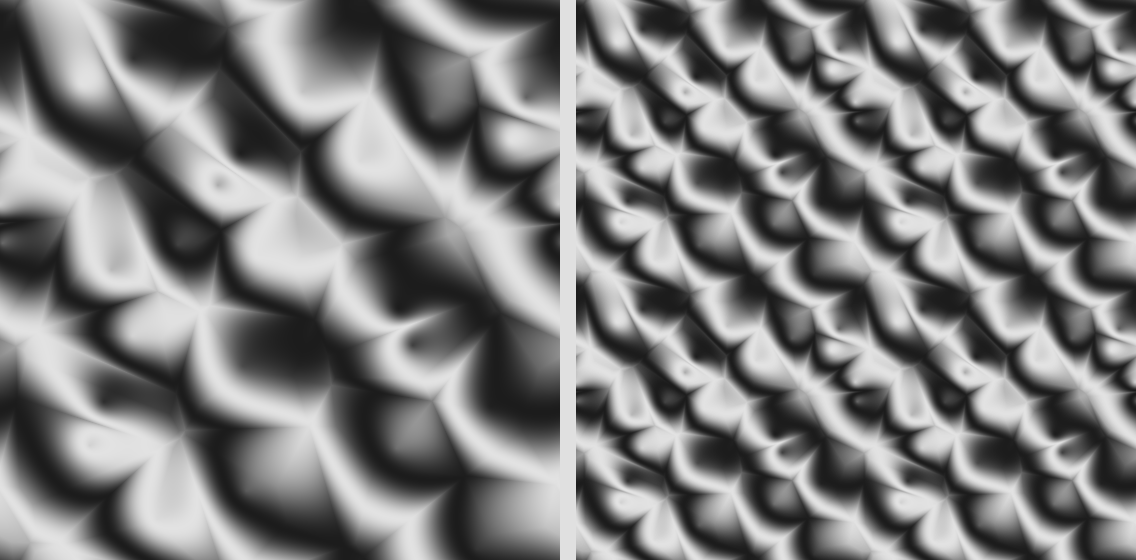
Left: one tile. Right: repeated 2 by 2.
Give the GLSL for this texture, as a WebGL 1 fragment shader.

```glsl
precision highp float;
// Tiling diagonal grey waves, bent and creased by irregular Voronoi cells.

uniform vec2 u_resolution;

const float TAU = 6.2831853;
const int GRID = 5;

vec2 hash22(vec2 p) {
    vec3 q = fract(p.xyx * vec3(0.1031, 0.1030, 0.0973));
    q += dot(q, q.yzx + 33.33);
    return fract((q.xx + q.yz) * q.zy);
}

// Shortest distance on the unit torus, so that the cells wrap.
float wrappedDistance(vec2 a, vec2 b) {
    vec2 d = a - b;
    return length(d - floor(d + 0.5));
}

// Distances to the nearest and second nearest scattered points.
vec2 nearestTwo(vec2 p, float jitter, float seed) {
    vec2 nearest = vec2(2.0);
    for (int j = 0; j < GRID; j++) {
        for (int i = 0; i < GRID; i++) {
            vec2 cell = vec2(float(i), float(j));
            vec2 offset = (hash22(cell + seed) - 0.5) * jitter;
            vec2 point = (cell + 0.5 + offset) / float(GRID);
            float d = wrappedDistance(p, point);
            nearest.y = min(nearest.y, max(nearest.x, d));
            nearest.x = min(nearest.x, d);
        }
    }
    return nearest;
}

// Rises from 0 at a cell's point to 1 at its border.
float cellRamp(vec2 p, float jitter, float seed) {
    vec2 d = nearestTwo(p, jitter, seed);
    return d.x / max(d.y, 0.0001);
}

// Whole wave counts on both axes keep the edges continuous.
float bentWave(vec2 p, vec2 waveCount, float bend) {
    float phase = bend * cellRamp(p, 1.15, 17.0) - dot(p, waveCount);
    return 0.5 + 0.5 * cos(TAU * phase);
}

void main() {
    vec2 p = gl_FragCoord.xy / u_resolution;
    float wave = bentWave(p, vec2(3.0, 3.0), 0.42);

    const vec3 charcoal = vec3(0.11);
    const vec3 paleGrey = vec3(0.885);
    gl_FragColor = vec4(mix(charcoal, paleGrey, wave), 1.0);
}
```
